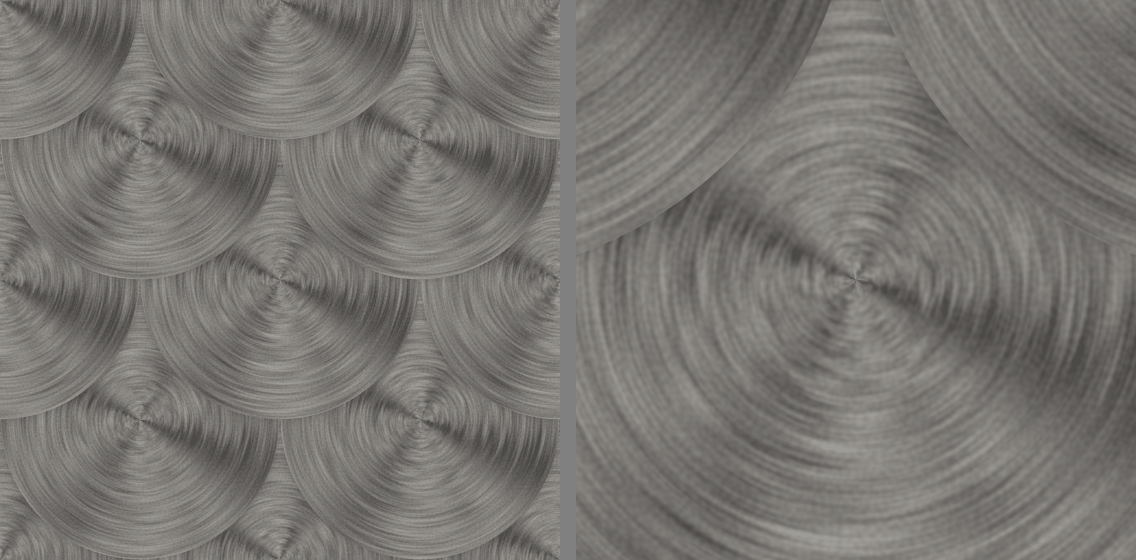
Left, the full canvas; right, a detail of the centre.
Write a Shadertoy shader that draws this pattern.

```glsl
// Overlapping discs of circularly brushed steel, laid like fish scales.
// Each disc has a conic sheen of soft dark wedges and polar gradient noise
// for the brush strokes; upper rows are composited over lower ones.

const float TAU = 6.2831853;
const float ROWS = 4.0;      // rows per canvas; one row is one disc radius
const float COLUMNS = 2.0;   // discs per row
const float GRAIN_CELLS = 256.0;
const vec3 STEEL_DARK = vec3(0.30, 0.29, 0.28);
const vec3 STEEL_LIGHT = vec3(0.62, 0.61, 0.59);

// Dark wedges of the sheen: direction in turns, half width, depth
const vec3 WEDGES[5] = vec3[5](
    vec3(0.172, 0.045, 0.11), vec3(0.425, 0.040, 0.14),
    vec3(0.660, 0.050, 0.11), vec3(0.938, 0.048, 0.16),
    vec3(0.825, 0.025, 0.04));

uint mixBits(uint n) {
    n = (n ^ (n >> 16)) * 0x7feb352du;
    n = (n ^ (n >> 15)) * 0x846ca68bu;
    return n ^ (n >> 16);
}

// Unit gradient at a lattice point
vec2 gradient(vec2 cell, float seed) {
    uint n = mixBits(uint(cell.x) + mixBits(uint(cell.y) + mixBits(uint(seed))));
    float angle = TAU * float(n >> 8) / 16777216.0;
    return vec2(cos(angle), sin(angle));
}

// Gradient noise that wraps after a whole number of cells
float wrappedNoise(vec2 p, vec2 period, float seed) {
    vec2 cell = floor(p);
    vec2 f = p - cell;
    vec2 lo = mod(cell, period);
    vec2 hi = mod(cell + 1.0, period);
    vec2 u = f * f * f * (f * (f * 6.0 - 15.0) + 10.0);
    float a = dot(gradient(lo, seed), f);
    float b = dot(gradient(vec2(hi.x, lo.y), seed), f - vec2(1.0, 0.0));
    float c = dot(gradient(vec2(lo.x, hi.y), seed), f - vec2(0.0, 1.0));
    float d = dot(gradient(hi, seed), f - 1.0);
    return mix(mix(a, b, u.x), mix(c, d, u.x), u.y);
}

// Arc-shaped strokes: fine across the radius, long around the centre
float strokes(float radius, float turn, vec2 cells, float seed) {
    return wrappedNoise(vec2(radius, turn) * cells, vec2(512.0, cells.y), seed);
}

// Conic reflection, brightest below the centre
float sheen(float turn) {
    float tone = 0.52 - 0.02 * cos(2.0 * TAU * turn);
    for (int i = 0; i < 5; i++) {
        float offset = fract(turn - WEDGES[i].x + 0.5) - 0.5;
        float x = offset / WEDGES[i].y;
        tone -= WEDGES[i].z * exp(-x * x);
    }
    return tone;
}

// Tone of one disc at an offset from its centre
float brushedDisc(vec2 offset, float seed) {
    float radius = length(offset);
    float turn = atan(offset.y, offset.x + 1e-6) / TAU;
    float brush = 0.07 * strokes(radius, turn, vec2(17.0, 9.0), seed)
                + 0.10 * strokes(radius, turn, vec2(41.0, 13.0), seed + 20.0)
                + 0.09 * strokes(radius, turn, vec2(78.0, 19.0), seed + 40.0);
    float rim = 0.04 * smoothstep(0.975, 0.995, radius);
    return sheen(turn + 0.15 * brush) + brush + rim;
}

// Offset from the nearest disc centre in a row; odd rows shift half a step
vec2 discOffset(vec2 p, float row, out float seed) {
    float shift = mod(row, 2.0);
    float column = floor((p.x - shift) * 0.5 + 0.5);
    seed = mod(column, COLUMNS) + COLUMNS * mod(row, ROWS);
    return p - vec2(column * 2.0 + shift, row);
}

void mainImage(out vec4 fragColor, in vec2 fragCoord) {
    vec2 uv = fragCoord / iResolution.xy;
    vec2 p = uv * vec2(2.0 * COLUMNS, ROWS);
    float pixel = 1.5 * ROWS / iResolution.y;
    float baseRow = floor(p.y);

    // Lowest visible disc
    float seed;
    vec2 offset = discOffset(p, baseRow, seed);
    float tone = brushedDisc(offset, seed);

    // Rows above, each with a thin contact shadow
    for (float i = 1.0; i < 2.5; i++) {
        offset = discOffset(p, baseRow + i, seed);
        float edge = length(offset) - 1.0;
        float shadow = 0.10 * exp(-max(edge, 0.0) / 0.025);
        float cover = 1.0 - smoothstep(-pixel, 0.0, edge);
        tone = mix(tone * (1.0 - shadow), brushedDisc(offset, seed), cover);
    }

    // Fine metal grain and tint
    tone += 0.05 * wrappedNoise(uv * GRAIN_CELLS, vec2(GRAIN_CELLS), 90.0);
    float level = clamp((tone - STEEL_DARK.r) / (STEEL_LIGHT.r - STEEL_DARK.r), 0.0, 1.0);
    fragColor = vec4(mix(STEEL_DARK, STEEL_LIGHT, level), 1.0);
}
```
